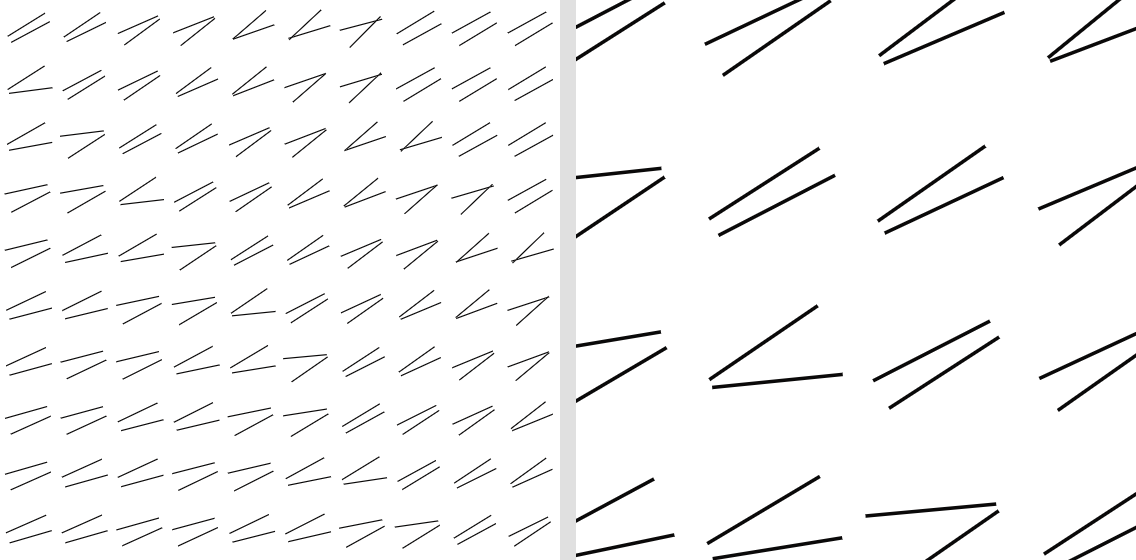
Left: the whole. Right: its middle third, enlarged.
A WebGL 2 fragment shader for this pattern:

```glsl
#version 300 es
precision highp float;

#define REPEATS 10.0
#define PITCH 0.0996
#define FIRST_CENTRE 0.0507
#define LINE_LENGTH 0.784
#define LINE_WIDTH 0.0212
#define NARROW_GAP 0.075
#define WIDE_GAP 0.1216
#define STEEP_ANGLE 30.0
#define SHALLOW_ANGLE 20.0
#define BAND_WIDTH 6.4
#define INK vec3(0.04, 0.035, 0.035)
#define PAPER vec3(1.0)

uniform vec2 u_resolution;
out vec4 outColor;

vec2 direction(float angle) {
    return vec2(cos(angle), sin(angle));
}

// Signed distance to a square-ended stroke
float strokeDistance(vec2 p, vec2 centre, float angle) {
    vec2 along = direction(angle);
    vec2 offset = p - centre;
    vec2 local = vec2(dot(offset, along), dot(offset, vec2(-along.y, along.x)));
    vec2 edge = abs(local) - 0.5 * vec2(LINE_LENGTH, LINE_WIDTH);
    return length(max(edge, 0.0)) + min(max(edge.x, edge.y), 0.0);
}

// Mean angle, half opening angle (degrees) and half gap of a pair;
// cell counts columns from the left and rows from the top
vec3 pairShape(vec2 cell) {
    float band = cell.x - 0.9 * cell.y + 0.35;
    float phase = cell.x + cell.y;
    vec3 shape;
    if (band < 0.0) {
        // Shallow pairs opening towards the diagonal
        shape = vec3(SHALLOW_ANGLE, 3.3 + 11.7 * exp(0.42 * band), WIDE_GAP);
        phase -= 1.0;
    } else if (band < BAND_WIDTH) {
        // Close pairs that open until they cross
        shape = vec3(STEEP_ANGLE, 1.0 + 2.25 * band, NARROW_GAP);
    } else {
        // Nearly parallel pairs in the corner
        shape = vec3(STEEP_ANGLE, 1.2, WIDE_GAP);
        phase += 2.0;
    }
    // The opening flips side every two cells
    shape.y *= mod(phase, 4.0) < 1.5 ? 1.0 : -1.0;
    return shape;
}

void main() {
    float side = min(u_resolution.x, u_resolution.y);
    vec2 uv = gl_FragCoord.xy / side;

    // Cell index from the top left, local position with y upwards
    vec2 grid = (vec2(uv.x, 1.0 - uv.y) - FIRST_CENTRE) / PITCH;
    vec2 cell = clamp(floor(grid + 0.5), 0.0, REPEATS - 1.0);
    vec2 p = (grid - cell) * vec2(1.0, -1.0);

    // Two strokes on either side of the cell centre
    vec3 shape = pairShape(cell);
    float mean = radians(shape.x);
    float opening = radians(shape.y);
    vec2 shift = shape.z * vec2(-sin(mean), cos(mean));
    float upper = strokeDistance(p, shift, mean + opening);
    float lower = strokeDistance(p, -shift, mean - opening);

    // Edge smoothing over one pixel
    float pixel = 1.0 / (side * PITCH);
    float coverage = clamp(0.5 - min(upper, lower) / pixel, 0.0, 1.0);
    outColor = vec4(mix(PAPER, INK, coverage), 1.0);
}
```
